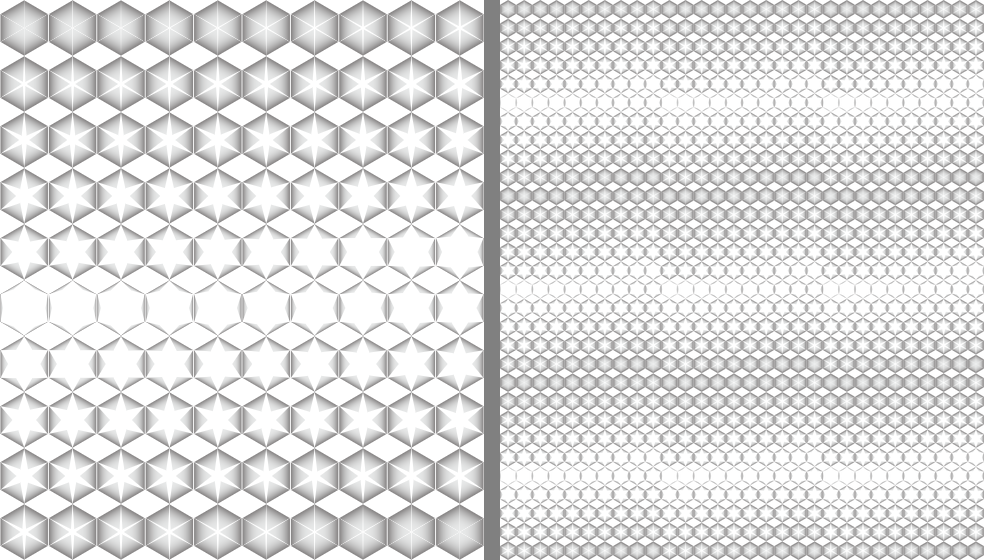
Left: one tile. Right: repeated 3 by 3.
A WebGL 1 fragment shader for this pattern:

```glsl
precision highp float;
// Grid of hexagons, each six shaded triangles that shrink to reveal a white star and grow back.

uniform vec2 u_resolution;

#define COLS 10.0
#define ROWS 10.0
#define CELL_RATIO 1.145    // cell height over width, in hexagon units
#define APOTHEM 0.490       // centre to side, in cell widths
#define MIN_DEPTH 0.07      // flattest triangle
#define MAX_DEPTH 0.99      // fullest triangle
#define SHRINK_POWER 0.5
#define GROW_POWER 0.87
#define SHADE_POWER 2.6     // how quickly the shade fades from the side
#define DARK vec3(0.515, 0.505, 0.505)
#define LIGHT vec3(0.905, 0.91, 0.91)
#define PAPER vec3(1.0)

const float SECTOR = 1.04719755;

// Triangle depth (share of the apothem) along the reading order, 0 to 1.
float triangleDepth(float order) {
  float depth = order < 0.5
    ? pow(1.0 - order / 0.515, SHRINK_POWER)
    : pow((order - 0.495) / 0.505, GROW_POWER);
  return mix(MIN_DEPTH, MAX_DEPTH, clamp(depth, 0.0, 1.0));
}

// Fold the plane into the sector around the right-hand side.
vec2 foldSector(vec2 p) {
  float angle = atan(p.y, p.x + 1e-6);
  angle = mod(angle + 0.5 * SECTOR, SECTOR) - 0.5 * SECTOR;
  return length(p) * vec2(cos(angle), abs(sin(angle)));
}

void main() {
  // Cell coordinates and reading order from the upper left
  vec2 grid = gl_FragCoord.xy / u_resolution * vec2(COLS, ROWS);
  vec2 cell = floor(grid);
  vec2 p = (fract(grid) - 0.5) * vec2(1.0, CELL_RATIO);
  float index = (ROWS - 1.0 - cell.y) * COLS + cell.x;
  float order = index / (COLS * ROWS - 1.0);

  // Triangle standing on the side, apex towards the centre
  vec2 q = foldSector(p);
  float depth = triangleDepth(order) * APOTHEM;
  float halfSide = APOTHEM * tan(0.5 * SECTOR);
  float height = (APOTHEM - q.x) / depth;
  float slopeCos = depth / length(vec2(depth, halfSide));
  float flank = (halfSide * (1.0 - height) - q.y) * slopeCos;
  float inside = min(APOTHEM - q.x, flank);

  // Smooth edge and shade
  float pixel = COLS / u_resolution.x;
  float coverage = clamp(inside / pixel + 0.5, 0.0, 1.0);
  float fade = 1.0 - pow(1.0 - clamp(height, 0.0, 1.0), SHADE_POWER);
  vec3 shade = mix(DARK, LIGHT, fade);
  gl_FragColor = vec4(mix(PAPER, shade, coverage), 1.0);
}
```
